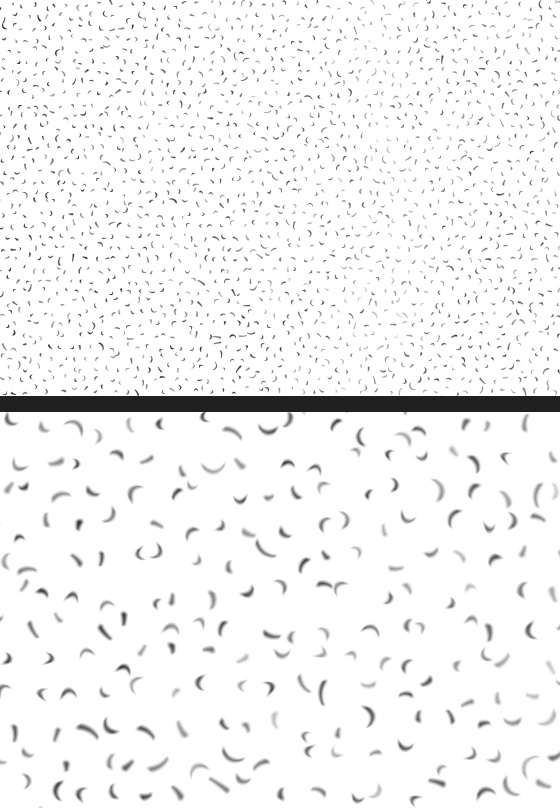
Top: the whole. Bottom: its middle third, enlarged.
Give the GLSL for this pattern, as a WebGL 1 fragment shader.

```glsl
precision highp float;
// Scattered short ink dashes, slightly curved and tapered, on white paper.

uniform vec2 u_resolution;

const float PI = 3.14159265;
const float ROWS = 36.0;      // dash rows over the canvas height
const float JITTER = 0.66;    // spread of a dash inside its cell
const float SOFTNESS = 0.085; // edge blur in cell units
const vec3 PAPER = vec3(1.0);
const vec3 INK = vec3(0.13, 0.12, 0.12);

vec2 hash22(vec2 p) {
  vec3 q = fract(vec3(p.xyx) * vec3(0.1031, 0.1030, 0.0973));
  q += dot(q, q.yzx + 33.33);
  return fract((q.xx + q.yz) * q.zy);
}

float cornerGradient(vec2 corner, vec2 offset) {
  float angle = 2.0 * PI * hash22(corner + 71.0).x;
  return dot(vec2(cos(angle), sin(angle)), offset);
}

float gradientNoise(vec2 p) {
  vec2 i = floor(p);
  vec2 f = p - i;
  vec2 u = f * f * f * (f * (f * 6.0 - 15.0) + 10.0);
  vec2 e = vec2(1.0, 0.0);
  float low = mix(cornerGradient(i, f), cornerGradient(i + e, f - e), u.x);
  float high = mix(cornerGradient(i + e.yx, f - e.yx),
                   cornerGradient(i + e.xx, f - e.xx), u.x);
  return mix(low, high, u.y);
}

// Signed distance to a bent stroke that thins toward one end.
float dashDistance(vec2 p, float halfLength, float radius, float bend) {
  p.y += bend * (p.x * p.x / halfLength - 0.4 * halfLength);
  float along = clamp(p.x, -halfLength, halfLength);
  float taper = 1.0 - 0.35 * along / halfLength;
  return length(p - vec2(along, 0.0)) - radius * taper;
}

// Ink strength by place: darker at the left, a pale band right of the middle.
float inkStrength(vec2 uv) {
  float band = (uv.x - 0.66) / 0.09;
  float tone = mix(0.82, 0.66, smoothstep(0.0, 0.5, uv.x));
  return tone - 0.17 * exp(-band * band) + 0.2 * gradientNoise(uv * vec2(6.0, 4.0));
}

// Coverage of the dash that belongs to one cell.
float dashInCell(vec2 p, vec2 cell, vec2 center, float soft, vec2 gridSize) {
  vec2 shape = hash22(cell + 13.0);
  vec2 turn = hash22(cell + 47.0);
  vec2 tone = hash22(cell + 89.0);

  // Evenly spread directions with a mild lean to the upright.
  float angle = PI * turn.x + 0.2 * sin(2.0 * PI * turn.x);
  angle += PI * step(0.5, tone.y);
  vec2 axis = vec2(cos(angle), sin(angle));
  vec2 d = p - center;
  vec2 local = vec2(dot(d, axis), dot(d, vec2(-axis.y, axis.x)));

  float halfLength = 0.08 + 0.12 * shape.x + 0.13 * pow(shape.x, 12.0);
  float radius = mix(0.036, 0.063, shape.y);
  float bend = (turn.y - 0.5) * 1.1;
  float dist = dashDistance(local, halfLength, radius, bend);
  float strength = inkStrength(center / gridSize) + 0.55 * (tone.x - 0.5);
  return clamp(strength, 0.1, 1.0) * (1.0 - smoothstep(-soft, soft, dist));
}

// Staggered rows of jittered cells; the strongest nearby dash wins.
float dashField(vec2 p, float soft, vec2 gridSize) {
  float ink = 0.0;
  for (int j = -1; j <= 1; j++) {
    float row = floor(p.y) + float(j);
    float shift = 0.5 * mod(row, 2.0);
    for (int i = -1; i <= 1; i++) {
      vec2 cell = vec2(floor(p.x - shift) + float(i), row);
      vec2 center = cell + vec2(0.5 + shift, 0.5);
      center += JITTER * (hash22(cell + 5.0) - 0.5);
      ink = max(ink, dashInCell(p, cell, center, soft, gridSize));
    }
  }
  return ink;
}

void main() {
  float scale = ROWS / u_resolution.y;
  vec2 p = gl_FragCoord.xy * scale;
  float soft = max(SOFTNESS, 0.75 * scale);
  float ink = dashField(p, soft, u_resolution * scale);
  gl_FragColor = vec4(mix(PAPER, INK, ink), 1.0);
}
```
